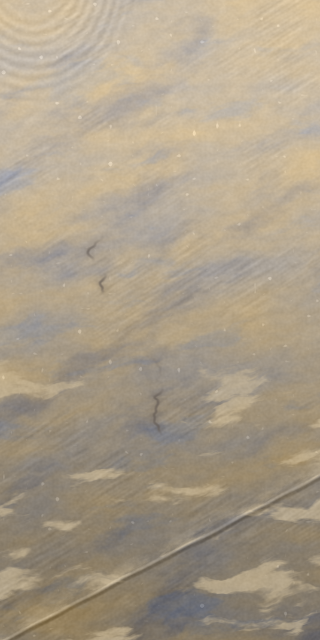
This texture is drawn by a Shadertoy shader. Its source:

```glsl
const vec3 LIGHT_STONE = vec3(0.800, 0.738, 0.640);
const vec3 DARK_STONE  = vec3(0.520, 0.476, 0.405);
const vec3 OCHRE_SHIFT = vec3(0.045, 0.020, -0.030);
const vec3 SLATE_SHIFT = vec3(-0.105, -0.080, -0.020);
const vec3 CREAM       = vec3(0.800, 0.730, 0.600);
const vec3 CRACK_COLOR = vec3(0.390, 0.355, 0.330);

const float GRAIN_ANGLE = 0.48;            // direction of bands and ridge
const float PATCH_ANGLE = 0.17;            // direction of mottled patches
const vec2  RIDGE_POINT = vec2(0.08, 0.035);
const vec2  RIPPLE_CENTER = vec2(0.10, 2.10);
const float RIPPLE_PITCH = 0.028;
const float CRACK_TOP = 1.27;
const float CRACK_BOTTOM = 0.53;
const float CRACK_WIDTH = 0.0045;

vec2 hashGradient(vec2 cell) {
    vec3 h = fract(vec3(cell.xyx) * vec3(0.1031, 0.1030, 0.0973));
    h += dot(h, h.yzx + 33.33);
    float angle = 6.2832 * fract((h.x + h.y) * h.z);
    return vec2(cos(angle), sin(angle));
}

float gradientNoise(vec2 p) {
    vec2 i = floor(p), f = p - i;
    vec2 u = f * f * f * (f * (f * 6.0 - 15.0) + 10.0);
    float a = dot(hashGradient(i), f);
    float b = dot(hashGradient(i + vec2(1, 0)), f - vec2(1, 0));
    float c = dot(hashGradient(i + vec2(0, 1)), f - vec2(0, 1));
    float d = dot(hashGradient(i + vec2(1, 1)), f - vec2(1, 1));
    return 1.4 * mix(mix(a, b, u.x), mix(c, d, u.x), u.y);
}

float fbm(vec2 p) {
    float sum = 0.0, amplitude = 0.55;
    for (int i = 0; i < 5; i++) {
        sum += amplitude * gradientNoise(p);
        p = mat2(0.96, 0.28, -0.28, 0.96) * p * 2.03 + 17.3;
        amplitude *= 0.52;
    }
    return sum;
}

// Coordinates along and across a direction
vec2 align(vec2 p, float angle) {
    float c = cos(angle), s = sin(angle);
    return vec2(c * p.x + s * p.y, c * p.y - s * p.x);
}

float crackX(float y) {
    return 0.34 + 0.42 * (1.15 - y)
         + 0.10 * gradientNoise(vec2(y * 5.5, 3.7))
         + 0.035 * gradientNoise(vec2(y * 17.0, 8.2))
         + 0.012 * gradientNoise(vec2(y * 55.0, 1.4));
}

float crackMask(vec2 p, float width) {
    float slope = (crackX(p.y + 0.003) - crackX(p.y - 0.003)) / 0.006;
    float d = abs(p.x - crackX(p.y)) / sqrt(1.0 + slope * slope);
    float span = smoothstep(CRACK_BOTTOM, CRACK_BOTTOM + 0.06, p.y)
               * (1.0 - smoothstep(CRACK_TOP - 0.06, CRACK_TOP, p.y));
    float broken = smoothstep(-0.30, 0.15, gradientNoise(vec2(p.y * 11.0, 5.6)));
    return span * broken * (1.0 - smoothstep(0.0, width, d));
}

void mainImage(out vec4 fragColor, in vec2 fragCoord) {
    vec2 p = fragCoord / iResolution.x;
    float pixel = 1.0 / iResolution.x;
    vec2 warp = 0.04 * vec2(fbm(p * 4.0), fbm(p * 4.0 + 31.0));
    vec2 band = align(p + warp, GRAIN_ANGLE);
    vec2 blot = align(p + warp, PATCH_ANGLE);
    float lower = 1.0 - smoothstep(0.75, 1.05, p.y);

    // Broad shading with ochre and slate mottling
    vec3 color = mix(DARK_STONE, LIGHT_STONE, smoothstep(0.0, 1.85, p.y));
    float mottle = fbm(blot * vec2(2.2, 6.5) + 4.0);
    color += OCHRE_SHIFT * clamp(mottle * 2.4, -1.0, 1.3);
    float slate = fbm(band * vec2(1.5, 5.5) + 12.0) - 0.35 * mottle;
    color += SLATE_SHIFT * smoothstep(0.02, 0.55, slate);
    float bluePatch = fbm(blot * vec2(2.6, 8.0) + 43.0);
    color += vec3(-0.055, -0.025, 0.030) * smoothstep(0.16, 0.42, bluePatch);

    // Cream flakes on the lower part
    float flake = fbm(blot * vec2(3.0, 10.0) + 71.0);
    float sides = smoothstep(0.10, 0.50, abs(p.x - 0.5));
    color = mix(color, CREAM, 0.65 * lower * smoothstep(0.20, 0.42, flake + 0.12 * sides));

    // Diagonal ridge: ragged pale fringe, bright crest, dark foot
    vec2 ridge = align(p - RIDGE_POINT, GRAIN_ANGLE);
    ridge.y += 0.006 * gradientNoise(vec2(ridge.x * 7.0, 2.0));
    float ragged = smoothstep(-0.25, 0.35, fbm(ridge * vec2(8.0, 22.0)));
    float fringe = smoothstep(-0.004, 0.004, ridge.y) * exp(-max(ridge.y, 0.0) / 0.028);
    color = mix(color, CREAM, 0.65 * fringe * ragged);
    color += 0.09 * (1.0 - smoothstep(0.001, 0.005 + pixel, abs(ridge.y)));
    color -= 0.10 * (1.0 - smoothstep(0.001, 0.007 + pixel, abs(ridge.y + 0.009)));

    // Concentric ripples in the upper corner
    float radius = length((p - RIPPLE_CENTER) * vec2(1.0, 0.8)) + 0.3 * warp.x;
    float ripple = sin(6.2832 * radius / RIPPLE_PITCH);
    float rippleArea = smoothstep(0.08, 0.16, radius) * (1.0 - smoothstep(0.26, 0.38, radius));
    color += 0.028 * ripple * rippleArea;

    // Fine scratches, pitted grain and small pale specks
    vec2 fine = align(p, GRAIN_ANGLE + 0.08);
    float scratchArea = smoothstep(-0.15, 0.35, fbm(p * 4.0 + 57.0));
    color += 0.045 * scratchArea * gradientNoise(fine * vec2(9.0, 95.0));
    color += 0.035 * fbm(align(p, PATCH_ANGLE) * vec2(26.0, 40.0));
    color += 0.018 * gradientNoise(p * 105.0);
    color += 0.10 * smoothstep(0.62, 0.85, gradientNoise(p * 42.0 + 9.0));

    // Meandering crack with a soft shadow
    color = mix(color, CRACK_COLOR, 0.22 * crackMask(p, 0.025));
    color = mix(color, CRACK_COLOR, 0.60 * crackMask(p, CRACK_WIDTH + pixel));

    fragColor = vec4(clamp(color, 0.0, 1.0), 1.0);
}
```
